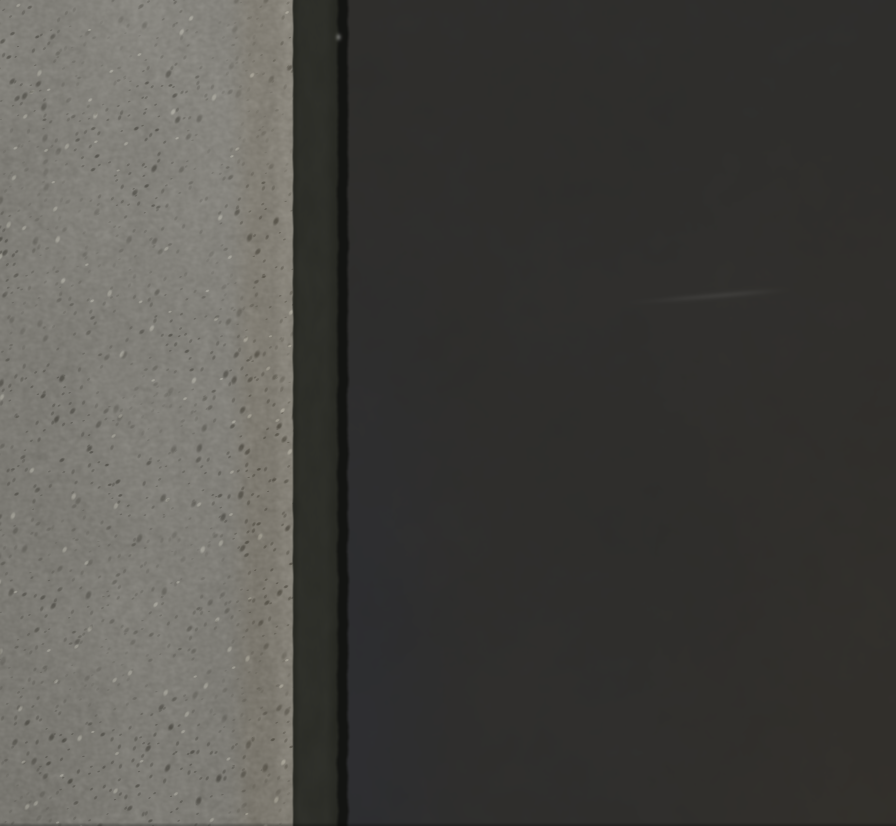
A WebGL 1 fragment shader for this texture:

```glsl
precision highp float;
// Speckled grey concrete beside a dark edge strip, a black seam and a smooth charcoal panel.
uniform vec2 u_resolution;

#define CONCRETE_EDGE 0.327
#define SEAM_CENTER 0.3815
#define SEAM_HALF_WIDTH 0.0062
#define FLECK_DENSITY 0.42
#define FLECK_STRENGTH 0.15
#define GRAIN_STRENGTH 0.055
#define CONCRETE_COLOR vec3(0.492, 0.485, 0.460)
#define STRIP_COLOR vec3(0.178, 0.182, 0.160)
#define SEAM_COLOR vec3(0.075, 0.077, 0.070)
#define PANEL_COLOR vec3(0.184, 0.181, 0.174)

vec2 hash2(vec2 p) {
  vec3 h = fract(p.xyx * vec3(0.1031, 0.1030, 0.0973));
  h += dot(h, h.yzx + 33.33);
  return fract((h.xx + h.yz) * h.zy);
}

float gradientNoise(vec2 p) {
  vec2 cell = floor(p), f = fract(p);
  vec2 w = f * f * f * (f * (f * 6.0 - 15.0) + 10.0);
  float a = dot(hash2(cell) * 2.0 - 1.0, f);
  float b = dot(hash2(cell + vec2(1, 0)) * 2.0 - 1.0, f - vec2(1, 0));
  float c = dot(hash2(cell + vec2(0, 1)) * 2.0 - 1.0, f - vec2(0, 1));
  float d = dot(hash2(cell + 1.0) * 2.0 - 1.0, f - 1.0);
  return mix(mix(a, b, w.x), mix(c, d, w.x), w.y);
}

float fbm(vec2 p) {
  float sum = 0.0, amp = 0.6;
  for (int i = 0; i < 4; i++) {
    sum += amp * gradientNoise(p);
    p = p * 2.03 + 17.3;
    amp *= 0.5;
  }
  return sum;
}

// Scattered slanted ellipses, one candidate per cell.
float flecks(vec2 p, float density, float size) {
  vec2 cell = floor(p);
  float cover = 0.0;
  for (int j = -1; j <= 1; j++) {
    for (int i = -1; i <= 1; i++) {
      vec2 id = cell + vec2(float(i), float(j));
      vec2 kind = hash2(id + 71.7);
      vec2 d = p - id - hash2(id);
      float angle = 0.3 + 0.9 * kind.y;
      float c = cos(angle), s = sin(angle);
      d = vec2(c * d.x + s * d.y, 1.7 * (c * d.y - s * d.x));
      float radius = size * (0.45 + 0.55 * kind.y);
      float spot = 1.0 - smoothstep(radius * 0.25, radius, length(d));
      cover = max(cover, spot * step(kind.x, density));
    }
  }
  return cover;
}

vec3 concrete(vec2 uv, vec2 p) {
  // Broad light: brighter towards the upper middle, dimmer at the lower left.
  float light = 0.035 * (uv.y - 0.5) + 0.02 * smoothstep(0.0, 0.2, uv.x);
  light += 0.035 * fbm(p * vec2(9.0, 6.0));
  vec3 col = CONCRETE_COLOR + light;

  // Fine grain, dark pits and pale chips.
  col += GRAIN_STRENGTH * (fbm(p * 75.0) + 0.6 * gradientNoise(p * vec2(150.0, 190.0)));
  float patches = smoothstep(-0.25, 0.3, gradientNoise(p * 8.0 + 4.0));
  float pits = flecks(p * 44.0, FLECK_DENSITY, 0.34);
  pits = max(pits, 0.65 * flecks(p * 85.0 + 9.0, FLECK_DENSITY, 0.4));
  col -= FLECK_STRENGTH * pits * (0.35 + 0.65 * patches);
  col += vec3(0.12, 0.12, 0.11) * flecks(p * 38.0 + 31.0, 0.18, 0.24);

  // Warm worn margin, then a thin pale lip.
  float margin = smoothstep(0.25, 0.285, uv.x);
  col += margin * (vec3(-0.012, -0.02, -0.032) + 0.03 * fbm(p * vec2(50.0, 18.0)));
  col += 0.03 * smoothstep(0.304, 0.318, uv.x);
  return col;
}

vec3 panel(vec2 uv, vec2 p) {
  vec3 col = PANEL_COLOR + 0.009 * fbm(p * 4.0 + 2.0) + 0.006 * fbm(p * 28.0);
  // Cool cast beside the seam, warm cast to the lower right.
  float cool = (1.0 - smoothstep(0.39, 0.55, uv.x)) * (1.0 - smoothstep(0.2, 0.85, uv.y));
  col += cool * vec3(-0.007, -0.002, 0.015);
  col += smoothstep(0.65, 1.0, uv.x) * (1.0 - uv.y) * vec3(0.012, 0.006, -0.004);
  // Faint rising scratch.
  float along = smoothstep(0.69, 0.80, uv.x) * (1.0 - smoothstep(0.81, 0.89, uv.x));
  float offset = (uv.y - 0.642 - 0.09 * (uv.x - 0.80)) / 0.0035;
  return col + 0.045 * along * exp(-offset * offset);
}

void main() {
  vec2 uv = gl_FragCoord.xy / u_resolution;
  vec2 p = vec2(uv.x * u_resolution.x / u_resolution.y, uv.y);
  float soft = max(0.0015, 0.8 / u_resolution.x);

  // Narrow strip, shaded at both sides.
  vec3 strip = STRIP_COLOR + 0.022 * fbm(p * vec2(45.0, 22.0));
  strip -= 0.025 * (1.0 - smoothstep(0.0, 0.008, uv.x - CONCRETE_EDGE));
  strip -= 0.02 * smoothstep(0.362, 0.376, uv.x);

  float edge = CONCRETE_EDGE + 0.0012 * gradientNoise(vec2(3.0, uv.y * 45.0));
  vec3 col = mix(concrete(uv, p), strip, smoothstep(-soft, soft, uv.x - edge));
  col = mix(col, panel(uv, p), smoothstep(-soft, soft, uv.x - SEAM_CENTER - 0.004));

  // Ragged seam with a small glint near the top.
  float wobble = 0.0035 * fbm(vec2(7.0, uv.y * 32.0));
  float seam = abs(uv.x - SEAM_CENTER - 0.001 - wobble) - SEAM_HALF_WIDTH;
  col = mix(col, SEAM_COLOR, 1.0 - smoothstep(-0.003, 0.002, seam));
  vec2 glint = (uv - vec2(0.378, 0.955)) / vec2(0.003, 0.004);
  col += 0.26 * exp(-dot(glint, glint));

  // Thin shadow along the bottom.
  col *= 1.0 - 0.25 * (1.0 - smoothstep(0.0, 0.005, uv.y));
  gl_FragColor = vec4(clamp(col, 0.0, 1.0), 1.0);
}
```
